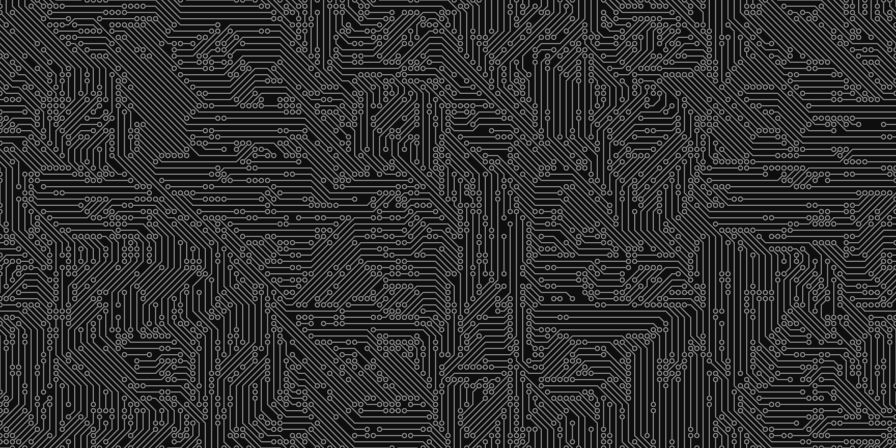
A WebGL 1 fragment shader for this pattern:

```glsl
precision highp float;
// Circuit board: thin grey traces on black, with a small ring at each open end.
// Every grid vertex points to one of its 8 neighbours, following a noise field;
// each vertex accepts at most one incoming link, so links chain into traces.

uniform vec2 u_resolution;

#define ROWS 72.0            // grid cells over the canvas height
#define REGION 13.0          // size in cells of areas sharing a direction
#define DETAIL 4.0           // size in cells of small deviations
#define DETAIL_MIX 0.22      // strength of the small deviations
#define TURNS 7.0            // eighth turns spanned by the noise
#define BREAKS 0.08          // share of vertices that start no link
#define TRACE_WIDTH 0.22     // in cells
#define RING_RADIUS 0.33     // in cells
#define BOARD vec3(0.054)
#define TRACE vec3(0.47)

float hash(vec2 p) {
  return fract(sin(dot(p, vec2(12.9898, 78.233))) * 43758.5453);
}

float noise(vec2 p) {
  vec2 i = floor(p), f = p - i;
  f = f * f * (3.0 - 2.0 * f);
  return mix(mix(hash(i), hash(i + vec2(1.0, 0.0)), f.x),
             mix(hash(i + vec2(0.0, 1.0)), hash(i + 1.0), f.x), f.y);
}

// Grid step for a number of eighth turns
vec2 compass(float eighth) {
  float a = eighth * 0.785398;
  return floor(vec2(cos(a), sin(a)) * 1.3 + 0.5);
}

bool same(vec2 a, vec2 b) {
  return dot(a - b, a - b) < 0.25;
}

// Step wanted by a vertex, zero where the trace is broken
vec2 wish(vec2 v) {
  if (hash(v + 31.7) < BREAKS) return vec2(0.0);
  float n = mix(noise(v / REGION), noise(v / DETAIL + 57.0), DETAIL_MIX);
  return compass(floor(n * TURNS));
}

// Wanted step, where rising diagonals give way to falling ones they would cross
vec2 heading(vec2 v) {
  vec2 s = wish(v);
  if (s.x * s.y > 0.5) {
    vec2 cross1 = vec2(s.x, -s.y);
    if (same(wish(v + vec2(0.0, s.y)), cross1) ||
        same(wish(v + vec2(s.x, 0.0)), -cross1)) return vec2(0.0);
  }
  return s;
}

// Step of the one link accepted into a vertex: the straightest, ties at random
vec2 incoming(vec2 v) {
  vec2 ahead = heading(v), best = vec2(0.0);
  float top = 0.0;
  for (int k = 0; k < 8; k++) {
    vec2 s = compass(float(k));
    if (same(heading(v - s), s)) {
      float straight = dot(s, ahead) / (length(s) * max(length(ahead), 1.0));
      float score = straight + 0.3 * hash(v - s);
      if (score > top) {
        top = score;
        best = s;
      }
    }
  }
  return best;
}

// Distance from p to the segment from the origin to b
float segment(vec2 p, vec2 b) {
  return length(p - b * clamp(dot(p, b) / dot(b, b), 0.0, 1.0));
}

void main() {
  float pixel = ROWS / u_resolution.y;
  vec2 p = gl_FragCoord.xy * pixel;
  float trace = 9.0, ringCentre = 9.0;

  // Links and ends at the four corners of the cell
  for (int j = 0; j < 2; j++) {
    for (int i = 0; i < 2; i++) {
      vec2 v = floor(p) + vec2(float(i), float(j));
      vec2 q = p - v;
      vec2 from = incoming(v), to = heading(v);
      bool enters = dot(from, from) > 0.5;
      bool leaves = dot(to, to) > 0.5;
      if (leaves) leaves = same(incoming(v + to), to);
      if (enters) trace = min(trace, segment(q, -from));
      if (leaves) trace = min(trace, segment(q, to));
      if (enters != leaves) ringCentre = min(ringCentre, length(q));
    }
  }

  // Cut the traces open inside the rings, then add the rings
  float d = max(trace, RING_RADIUS - ringCentre);
  d = min(d, abs(ringCentre - RING_RADIUS));
  float ink = clamp((0.5 * TRACE_WIDTH - d) / pixel + 0.5, 0.0, 1.0);
  gl_FragColor = vec4(mix(BOARD, TRACE, ink), 1.0);
}
```
